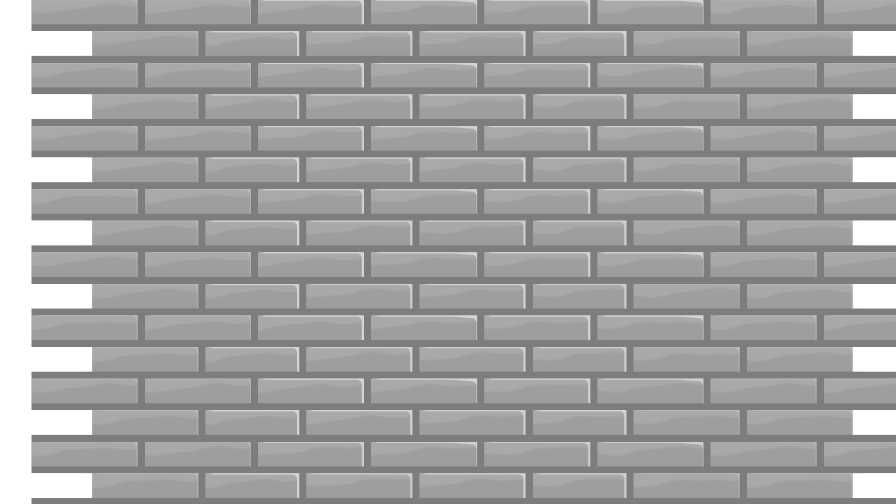
Reproduce this pattern procedurally as a WebGL 2 fragment shader.

```glsl
#version 300 es
precision highp float;
// Grey glazed brick wall in running bond: sixteen courses with ragged white ends.
// Each course is folded into single bricks; a box distance cuts the mortar, a
// sine contour shades the glaze, and a rounded inset leaves a top-right glint.

uniform vec2 u_resolution;
out vec4 fragColor;

// Lengths are in canvas units: the canvas is CANVAS_H units high.
const float CANVAS_H = 432.0;
const float COURSE = 27.07;       // vertical pitch of the courses
const float COURSE_SHIFT = 0.5;   // part of the top course cut off
const float BRICK_H = 21.3;
const float BRICK_W = 91.0;
const float SHORT_W = 80.5;       // every third brick of an inset course
const float JOINT = 6.0;          // vertical mortar width
const float WALL_LEFT = 27.0;
const float INSET_LEFT = 79.0;
const float INSET_RIGHT = 731.0;
const float GLINT_RADIUS = 4.0;

const vec3 PAPER = vec3(1.0);
const vec3 MORTAR = vec3(0.49);
const vec3 GLAZE = vec3(0.62);
const vec3 GLAZE_LIGHT = vec3(0.66);
const vec3 GLINT = vec3(0.84);

float hash(vec2 p) {
    return fract(sin(dot(p, vec2(41.3, 289.1))) * 4375.5);
}

float boxDistance(vec2 p, vec2 halfSize, float radius) {
    vec2 d = abs(p) - halfSize + radius;
    return length(max(d, 0.0)) + min(max(d.x, d.y), 0.0) - radius;
}

// Antialiased coverage of the inside of a signed distance.
float cover(float d, float pixel) {
    return clamp(0.5 - d / pixel, 0.0, 1.0);
}

// Gives (left offset inside the brick, brick width, brick index).
vec3 foldCourse(float x, bool inset) {
    float pitch = BRICK_W + JOINT;
    if (!inset) {
        float s = x - WALL_LEFT;
        return vec3(mod(s, pitch), BRICK_W, floor(s / pitch));
    }
    // Inset courses repeat long, short, long.
    float s = x - INSET_LEFT;
    float group = 2.0 * pitch + SHORT_W + JOINT;
    float g = mod(s, group);
    float first = floor(s / group) * 3.0;
    float third = pitch + SHORT_W + JOINT;
    if (g < pitch) return vec3(g, BRICK_W, first);
    if (g < third) return vec3(g - pitch, SHORT_W, first + 1.0);
    return vec3(g - third, BRICK_W, first + 2.0);
}

vec3 brickColor(vec2 q, vec2 size, float index, float row, bool inset, float pixel) {
    vec2 uv = q / size;
    float seed = hash(vec2(index, row));

    // Glaze: a light sheen above a wavy contour that falls to the left.
    float contour = 0.50 - 0.30 * uv.x
        + 0.08 * sin(7.0 * uv.x + 1.5 * seed) + 0.03 * sin(15.0 * uv.x + index);
    float sheen = 1.0 - smoothstep(-0.06, 0.06, uv.y - contour);
    vec3 color = mix(GLAZE, GLAZE_LIGHT, sheen) + 0.012 * (0.5 - uv.y);

    // Glint: central bricks catch more light; some carry only a top crescent.
    float firstLit = inset ? 1.0 : 2.0;
    bool lit = index >= firstLit && index < firstLit + 4.0;
    bool crescent = lit && !inset && mod(index, 2.0) > 0.5;
    float top = lit ? 1.2 : 0.7;
    float right = lit ? 1.9 : 0.9;
    if (crescent) {
        top += 1.3 * smoothstep(0.72, 1.0, uv.x);
        right = 0.5;
    }
    vec2 faceMin = vec2(-8.0, top);
    vec2 faceMax = vec2(size.x - right, size.y + 8.0);
    float face = boxDistance(q - 0.5 * (faceMin + faceMax),
                             0.5 * (faceMax - faceMin), GLINT_RADIUS);
    float strength = lit ? 0.8 + 0.2 * seed : 0.30 + 0.15 * seed;
    float glint = (1.0 - cover(face, pixel)) * smoothstep(1.0, 8.0, q.x);
    return mix(color, GLINT, glint * strength);
}

void main() {
    float pixel = CANVAS_H / u_resolution.y;
    vec2 p = gl_FragCoord.xy * pixel;

    // Courses count down from the top edge.
    float v = CANVAS_H - p.y + COURSE_SHIFT;
    float row = floor(v / COURSE);
    bool inset = mod(row, 2.0) > 0.5;
    vec3 brick = foldCourse(p.x, inset);
    vec2 q = vec2(brick.x, v - row * COURSE);
    vec2 size = vec2(brick.y, BRICK_H);

    // Bricks set in mortar.
    vec3 face = brickColor(q, size, brick.z, row, inset, pixel);
    float body = boxDistance(q - 0.5 * size, 0.5 * size, 0.0);
    vec3 color = mix(MORTAR, face, cover(body, pixel));

    // White notches at the ends of inset courses, then the left margin.
    float span = max(INSET_LEFT - p.x, p.x - INSET_RIGHT);
    float notch = max(-span, abs(q.y - 0.5 * BRICK_H) - 0.5 * BRICK_H);
    if (inset) color = mix(color, PAPER, cover(notch, pixel));
    color = mix(color, PAPER, cover(p.x - WALL_LEFT, pixel));

    fragColor = vec4(color, 1.0);
}
```
